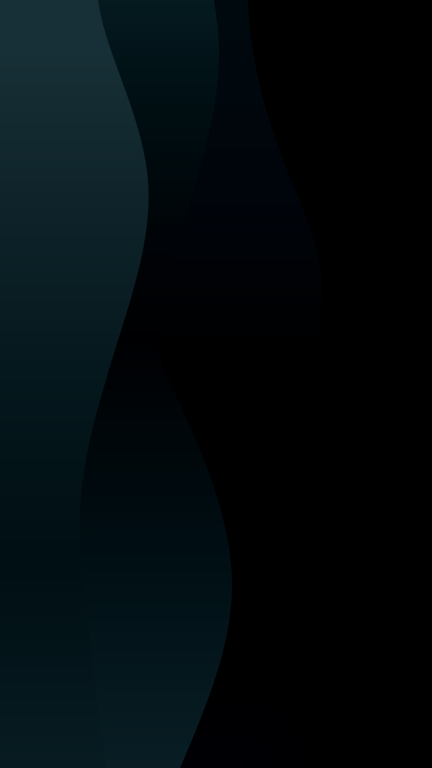
Give the GLSL for this background, as a Shadertoy shader.

```glsl
// Dark teal and navy wavy sheets layered from the left over black.

// Edge knots: height measured down from the top, edge position, slope.
const vec3 NAVY_EDGE[4] = vec3[4](
    vec3(0.0, 0.574, 0.05), vec3(0.247, 0.683, 0.75),
    vec3(0.378, 0.745, 0.0), vec3(0.46, 0.738, -0.1));
const vec3 TEAL_EDGE[4] = vec3[4](
    vec3(0.0, 0.495, 0.3), vec3(0.068, 0.507, 0.0),
    vec3(0.22, 0.463, -0.49), vec3(0.36, 0.39, -0.55));
const vec3 LOWER_EDGE[4] = vec3[4](
    vec3(0.44, 0.362, 0.15), vec3(0.54, 0.428, 0.8),
    vec3(0.762, 0.537, 0.0), vec3(1.0, 0.417, -0.75));
const vec3 FRONT_EDGE_TOP[4] = vec3[4](
    vec3(0.0, 0.227, 0.25), vec3(0.091, 0.273, 0.66),
    vec3(0.255, 0.344, 0.0), vec3(0.469, 0.259, -0.54));
const vec3 FRONT_EDGE_BOTTOM[4] = vec3[4](
    vec3(0.469, 0.259, -0.54), vec3(0.677, 0.185, 0.0),
    vec3(0.833, 0.208, 0.2), vec3(1.0, 0.247, 0.25));
const float FRONT_SPLIT = 0.469;

// Sheet colours, from top to bottom of each sheet.
const vec3 BLACK = vec3(0.0);
const vec3 NAVY_TOP = vec3(0.0, 0.035, 0.055);
const vec3 NAVY_MID = vec3(0.0, 0.016, 0.042);
const vec3 TEAL_TOP = vec3(0.018, 0.102, 0.122);
const vec3 TEAL_MID = vec3(0.0, 0.058, 0.075);
const vec3 TEAL_END = vec3(0.0, 0.008, 0.018);
const vec3 LOWER_TOP = vec3(0.0, 0.0, 0.008);
const vec3 LOWER_MID = vec3(0.0, 0.06, 0.08);
const vec3 LOWER_END = vec3(0.032, 0.118, 0.142);
const vec3 FRONT_TOP = vec3(0.09, 0.185, 0.212);
const vec3 FRONT_MID = vec3(0.02, 0.096, 0.115);
const vec3 FRONT_LOW = vec3(0.0, 0.058, 0.075);
const vec3 FRONT_END = vec3(0.028, 0.11, 0.133);
const vec3 FLOOR_GLOW = vec3(0.0, 0.0, 0.018);

// Cubic Hermite segment between two knots.
float segment(float down, vec3 a, vec3 b) {
    float span = b.x - a.x;
    float s = clamp((down - a.x) / span, 0.0, 1.0);
    float r = 1.0 - s;
    return r * r * ((1.0 + 2.0 * s) * a.y + s * span * a.z)
         + s * s * ((3.0 - 2.0 * s) * b.y - r * span * b.z);
}

// Smooth edge through four knots.
float edgeAt(float down, vec3 knots[4]) {
    float x = segment(down, knots[0], knots[1]);
    for (int i = 1; i < 3; i++) {
        if (down > knots[i].x) x = segment(down, knots[i], knots[i + 1]);
    }
    return x;
}

// Antialiased coverage of everything left of an edge.
float leftOf(float x, float edge) {
    float halfWidth = 0.8 / iResolution.x;
    return 1.0 - smoothstep(-halfWidth, halfWidth, x - edge);
}

// Three-stop vertical gradient.
vec3 ramp(float down, vec3 stops, vec3 a, vec3 b, vec3 c) {
    vec3 upper = mix(a, b, clamp((down - stops.x) / (stops.y - stops.x), 0.0, 1.0));
    return mix(upper, c, clamp((down - stops.y) / (stops.z - stops.y), 0.0, 1.0));
}

void mainImage(out vec4 fragColor, in vec2 fragCoord) {
    vec2 uv = fragCoord / iResolution.xy;
    float x = uv.x;
    float down = 1.0 - uv.y;

    // Black ground with a faint blue glow along the floor
    float glow = smoothstep(0.86, 1.0, down) * (1.0 - smoothstep(0.55, 0.8, x));
    vec3 color = mix(BLACK, FLOOR_GLOW, glow);

    // Navy sheet at the back
    vec3 navy = ramp(down, vec3(0.03, 0.26, 0.46), NAVY_TOP, NAVY_MID, BLACK);
    float navyCover = leftOf(x, edgeAt(down, NAVY_EDGE)) * (1.0 - smoothstep(0.44, 0.48, down));
    color = mix(color, navy, navyCover);

    // Upper teal sheet, dissolving downwards
    vec3 teal = ramp(down, vec3(0.0, 0.13, 0.34), TEAL_TOP, TEAL_MID, TEAL_END);
    float tealCover = leftOf(x, edgeAt(down, TEAL_EDGE)) * (1.0 - smoothstep(0.26, 0.37, down));
    color = mix(color, teal, tealCover);

    // Lower teal sheet, rising out of the dark
    vec3 lower = ramp(down, vec3(0.44, 0.74, 1.0), LOWER_TOP, LOWER_MID, LOWER_END);
    float lowerCover = leftOf(x, edgeAt(down, LOWER_EDGE)) * smoothstep(0.42, 0.46, down);
    color = mix(color, lower, lowerCover);

    // Front sheet along the left side
    float frontEdge = down < FRONT_SPLIT ? edgeAt(down, FRONT_EDGE_TOP)
                                         : edgeAt(down, FRONT_EDGE_BOTTOM);
    vec3 front = ramp(down, vec3(0.06, 0.47, 0.72), FRONT_TOP, FRONT_MID, FRONT_LOW);
    front = mix(front, FRONT_END, clamp((down - 0.74) / 0.26, 0.0, 1.0));
    color = mix(color, front, leftOf(x, frontEdge));

    fragColor = vec4(color, 1.0);
}
```
